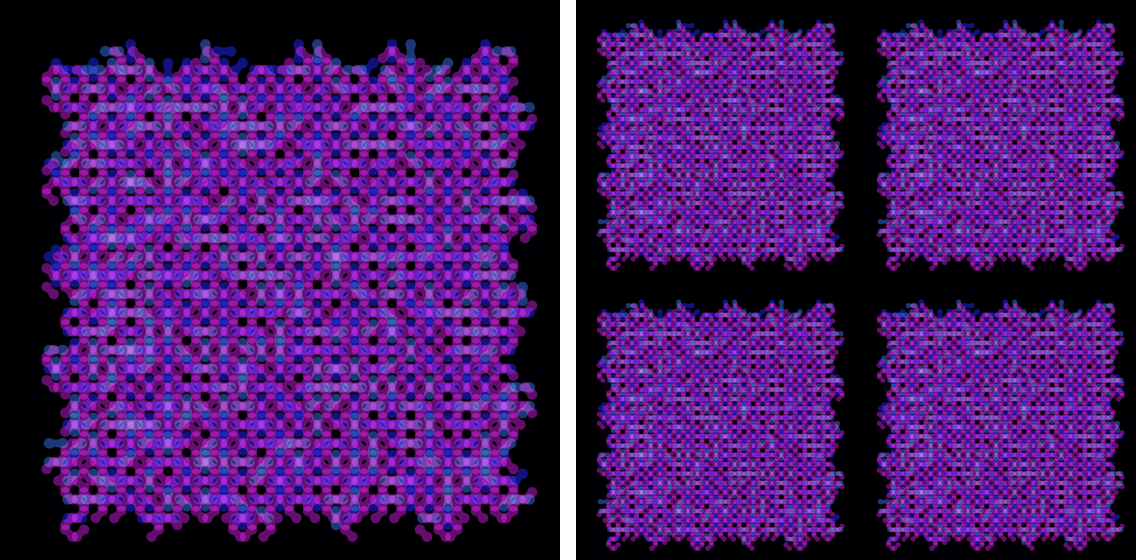
Left: one tile. Right: repeated 2 by 2.
A Shadertoy shader for this pattern:

```glsl
// Translucent peanut-shaped links on a 30 x 30 grid, framed by black.
// Magenta corner links form a random maze; sparse blue links on a grid shifted
// by half a cell fill some of its gaps. Screen blending makes purple and pink.

const float GRID = 30.0;

float hash(vec2 p, uint seed) {
    uvec2 q = uvec2(ivec2(p) + 64);
    uint n = q.x * 1597u + q.y * 51749u + seed * 7919u;
    n = (n ^ (n >> 7)) * 277803u;
    n = (n ^ (n >> 15)) * 747797u;
    n = (n ^ (n >> 13)) * 62089u;
    return float((n ^ (n >> 16)) & 65535u) / 65536.0;
}

// Link from a to b with round lobes and a narrow waist
float peanut(vec2 p, vec2 a, vec2 b) {
    vec2 ab = b - a;
    float t = clamp(dot(p - a, ab) / dot(ab, ab), 0.0, 1.0);
    float lobe = smoothstep(0.1, 0.95, abs(2.0 * t - 1.0));
    return length(p - a - ab * t) - mix(0.2, 0.28, lobe);
}

// Solid block of cells with tabs on every side, five cells apart
bool isFilled(vec2 cell) {
    vec2 m = mod(cell, 5.0);
    bool inX = cell.x > 3.5 && cell.x < 27.5;
    bool inY = cell.y > 2.5 && cell.y < 26.5;
    if (inX && inY) return true;
    if (inX && cell.y == 2.0) return m.x == 1.0 || m.x == 2.0;
    if (inX && cell.y == 27.0) return m.x > 2.5;
    if (inY && cell.x == 3.0) return m.y > 2.5;
    if (inY && cell.x == 28.0) return m.y < 1.5;
    return false;
}

// Light left after screening a tint through a smooth-edged shape
vec3 screen(vec3 tint, float d, float blur) {
    return 1.0 - tint * (1.0 - smoothstep(-blur, blur, d));
}

// One blue link per cell, now and then two: straight or round a corner
vec3 blueLinks(vec2 p, vec2 cell, float blur) {
    vec3 unlit = vec3(1.0);
    float pick = hash(cell, 1u);
    float turn = hash(cell, 4u) < 0.5 ? 1.0 : -1.0;
    int count = hash(cell, 5u) < 0.14 ? 2 : 1;
    for (int k = 0; k < count; k++) {
        float side = (k == 0) == (hash(cell, 6u) < 0.5) ? 1.0 : -1.0;
        vec2 a = vec2(side, 0.0);
        vec2 b = vec2(0.0, side * turn);
        if (pick > 0.35) {
            a = side > 0.0 ? vec2(1.0, 0.0) : vec2(0.0, 1.0);
            b = -a;
        }
        bool teal = hash(cell, 2u + uint(k)) < 0.42;
        vec3 tint = teal ? vec3(0.11, 0.22, 0.46) : vec3(0.07, 0.07, 0.49);
        unlit *= screen(tint, peanut(p, a * 0.375, b * 0.375), blur);
    }
    return unlit;
}

// Magenta links curling round a node, where the maze turns that way
vec3 magentaLinks(vec2 p, vec2 node, float blur) {
    vec3 unlit = vec3(1.0);
    for (int k = 0; k < 4; k++) {
        vec2 s = vec2(k % 2, k / 2) * 2.0 - 1.0;
        bool rising = hash(node + max(s, 0.0), 9u) < 0.5;
        if (rising != (s.x * s.y > 0.0)) continue;
        float d = peanut(p, s * vec2(0.5, 0.125), s * vec2(0.125, 0.5));
        unlit *= screen(vec3(0.39, 0.05, 0.42), d, blur);
    }
    return unlit;
}

void mainImage(out vec4 fragColor, in vec2 fragCoord) {
    vec2 uv = fragCoord / iResolution.xy;
    vec2 p = vec2(uv.x, 1.0 - uv.y) * GRID - vec2(0.0, 0.75);
    vec2 shifted = p - vec2(0.0, 0.5);
    float blur = 0.75 * GRID / min(iResolution.x, iResolution.y);
    vec3 unlit = vec3(1.0, 1.0, 0.99);

    // Lobes reach into adjacent cells, so neighbours are drawn too
    for (int y = -1; y <= 1; y++)
    for (int x = -1; x <= 1; x++) {
        vec2 cell = floor(p + 0.5) + vec2(x, y);
        if (isFilled(cell)) unlit *= blueLinks(p - cell, cell, blur);

        vec2 node = floor(shifted + 0.5) + vec2(x, y);
        if (isFilled(node)) unlit *= magentaLinks(shifted - node, node, blur);
    }

    fragColor = vec4(1.0 - unlit, 1.0);
}
```
